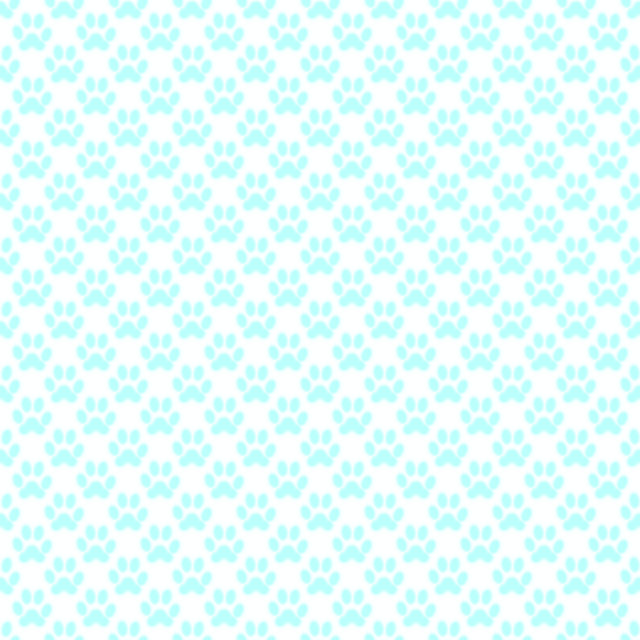
Write a three.js fragment shader that draws this pattern.

```glsl
varying vec2 vUv;

const float REPEATS = 10.0;
const vec3 BACKGROUND = vec3(0.995, 1.0, 1.0);
const vec3 PAW_COLOR = vec3(0.73, 1.0, 0.99);

// Approximate signed distance to an ellipse tilted counterclockwise
float ellipse(vec2 p, vec2 center, vec2 radii, float tilt) {
  float c = cos(tilt), s = sin(tilt);
  vec2 d = p - center;
  vec2 q = vec2(c * d.x + s * d.y, c * d.y - s * d.x);
  float k = length(q / radii);
  return k * (k - 1.0) / max(length(q / (radii * radii)), 0.001);
}

float smoothMin(float a, float b, float blend) {
  float h = max(blend - abs(a - b), 0.0) / blend;
  return min(a, b) - 0.25 * h * h * blend;
}

// Domed pad with two rounded lobes at its base
float pad(vec2 p) {
  float dome = length(p - vec2(0.0, -0.125)) - 0.108;
  float lobes = length(vec2(abs(p.x), p.y) - vec2(0.122, -0.21)) - 0.083;
  return smoothMin(dome, lobes, 0.07);
}

float paw(vec2 p) {
  float inner = min(ellipse(p, vec2(-0.087, 0.178), vec2(0.079, 0.121), 0.12),
                    ellipse(p, vec2(0.104, 0.170), vec2(0.079, 0.121), -0.2));
  float outer = min(ellipse(p, vec2(-0.222, -0.008), vec2(0.078, 0.115), 0.32),
                    ellipse(p, vec2(0.226, -0.042), vec2(0.078, 0.115), -0.42));
  return min(pad(p), min(inner, outer));
}

void main() {
  // Staggered lattice: paws at cell centers and cell corners
  vec2 p = vUv * REPEATS;
  float d = min(paw(fract(p) - 0.5), paw(fract(p + 0.5) - 0.5));

  // Soft edge with a faint outer glow
  float body = 1.0 - smoothstep(-0.038, 0.036, d);
  float glow = 0.14 * (1.0 - smoothstep(0.0, 0.075, d));
  gl_FragColor = vec4(mix(BACKGROUND, PAW_COLOR, max(body, glow)), 1.0);
}
```
